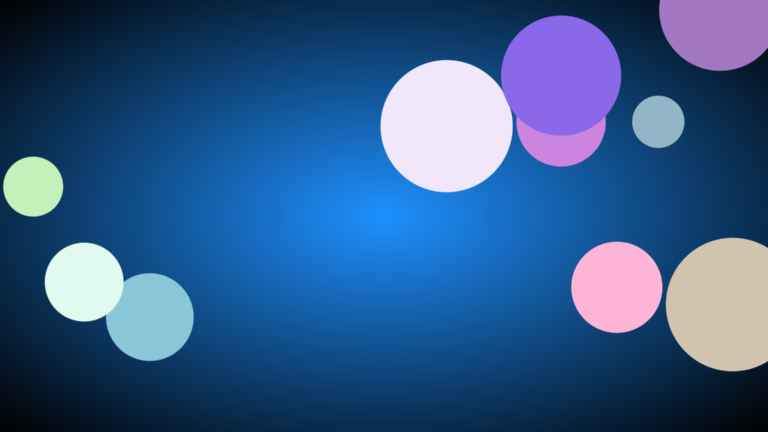
A Shadertoy shader for this background:

```glsl
const int DISC_COUNT = 10;

// Disc centre (xy, from the canvas centre) and radius (z), in canvas heights
const vec3 DISCS[DISC_COUNT] = vec3[DISC_COUNT](
    vec3( 0.778,  0.477, 0.141),
    vec3( 0.145,  0.208, 0.153),
    vec3( 0.410,  0.218, 0.1035),
    vec3( 0.410,  0.325, 0.139),
    vec3( 0.635,  0.218, 0.0605),
    vec3(-0.812,  0.068, 0.0694),
    vec3(-0.542, -0.234, 0.1015),
    vec3(-0.694, -0.153, 0.0912),
    vec3( 0.539, -0.165, 0.1055),
    vec3( 0.807, -0.205, 0.1545)
);

// Disc colours, painted back to front
const vec3 DISC_COLORS[DISC_COUNT] = vec3[DISC_COUNT](
    vec3(0.635, 0.471, 0.765),
    vec3(0.941, 0.906, 0.980),
    vec3(0.800, 0.518, 0.871),
    vec3(0.541, 0.408, 0.910),
    vec3(0.573, 0.714, 0.776),
    vec3(0.765, 0.945, 0.729),
    vec3(0.533, 0.776, 0.847),
    vec3(0.882, 0.980, 0.941),
    vec3(0.988, 0.710, 0.843),
    vec3(0.820, 0.769, 0.682)
);

const vec3 GLOW_BLUE = vec3(0.118, 0.565, 1.0);

// Elliptical glow that fades linearly to black at the corners
vec3 radialGlow(vec2 uv, vec3 color) {
    float falloff = length(uv - 0.5) * sqrt(2.0);
    return color * max(1.0 - falloff, 0.0);
}

// Antialiased coverage of a disc
float discMask(vec2 p, vec2 center, float radius, float softness) {
    float dist = length(p - center) - radius;
    return 1.0 - smoothstep(-softness, softness, dist);
}

void mainImage(out vec4 fragColor, in vec2 fragCoord) {
    vec2 uv = fragCoord / iResolution.xy;
    vec2 p = (fragCoord - 0.5 * iResolution.xy) / iResolution.y;
    float softness = 1.0 / iResolution.y;

    vec3 color = radialGlow(uv, GLOW_BLUE);

    // Layer the discs over the glow
    for (int i = 0; i < DISC_COUNT; i++) {
        vec3 disc = DISCS[i];
        color = mix(color, DISC_COLORS[i], discMask(p, disc.xy, disc.z, softness));
    }

    fragColor = vec4(color, 1.0);
}
```
